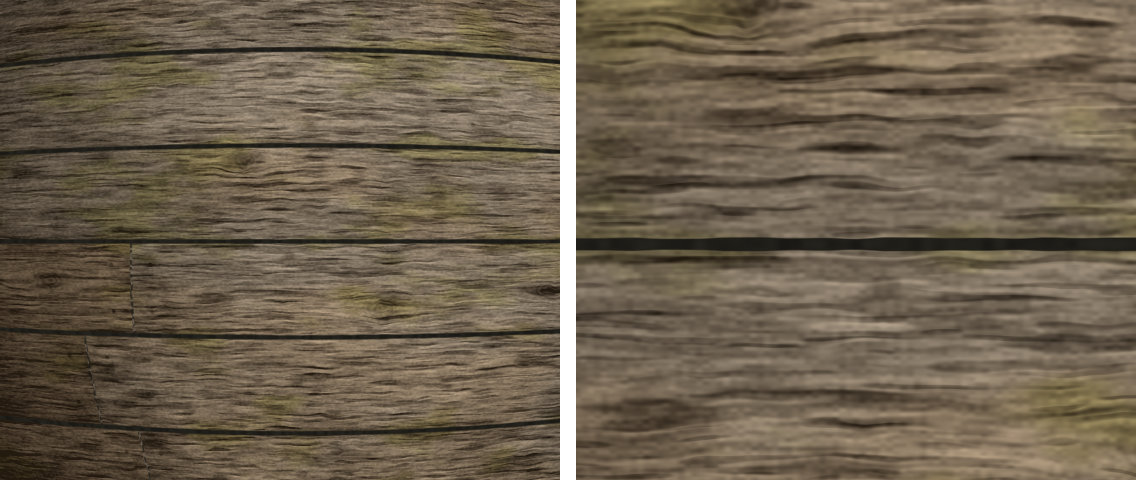
Left, the full canvas; right, a detail of the centre.
This texture is drawn by a Shadertoy shader. Its source:

```glsl
// Weathered wooden planks bowed by a barrel lens: six rows split by dark seams,
// with a few butt joints, nails and knots. Stretched value noise makes the
// grain, whose height difference gives relief; soft noise adds stains and moss.

const vec3 DARK_WOOD  = vec3(0.20, 0.165, 0.125);
const vec3 LIGHT_WOOD = vec3(0.65, 0.59, 0.51);
const vec3 SEAM_COLOR = vec3(0.12, 0.115, 0.095);
const vec3 MOSS_TINT  = vec3(0.95, 0.97, 0.80);
const vec3 BROWN_TINT = vec3(1.03, 0.98, 0.91);
const float ROW_HEIGHT  = 0.2;     // all lengths are in canvas heights
const float ROW_ORIGIN  = 0.497;   // height of the straight middle seam
const float ROW_BOW     = 0.075;
const float JOINT_BOW   = 0.75;
const float SEAM_HALF   = 0.0042;
const float JOINT_HALF  = 0.0008;
const float NAIL_RADIUS = 0.0045;
const float NAIL_OFFSET = 0.035;
const vec2  KNOT_RADII  = vec2(0.034, 0.021);
const int   KNOT_COUNT  = 4;

float hash(vec2 p) {
    vec3 q = fract(p.xyx * 0.1031);
    q += dot(q, q.yzx + 33.33);
    return fract((q.x + q.y) * q.z);
}

float noise(vec2 p) {
    vec2 i = floor(p), f = fract(p);
    f = f * f * (3.0 - 2.0 * f);
    return mix(mix(hash(i), hash(i + vec2(1, 0)), f.x),
               mix(hash(i + vec2(0, 1)), hash(i + vec2(1, 1)), f.x), f.y);
}

float fbm(vec2 p) {
    float sum = 0.0, amp = 0.5;
    for (int i = 0; i < 4; i++) {
        sum += amp * noise(p);
        p = p * 2.03 + 17.3;
        amp *= 0.5;
    }
    return sum / 0.9375;
}

// Fine fibres with thin dark splits, centred near zero
float grain(vec2 p) {
    p.y += 0.012 * (fbm(p * vec2(6.0, 14.0)) - 0.5) + 0.0035 * noise(p * vec2(36.0, 50.0));
    float fibres = 0.20 * noise(p * vec2(6.0, 75.0)) + 0.42 * noise(p * vec2(13.0, 165.0))
                 + 0.34 * noise(p * vec2(45.0, 270.0)) - 0.48;
    float splits = smoothstep(0.56, 0.86, noise(p * vec2(13.0, 150.0) + 41.0))
                 + 0.7 * smoothstep(0.60, 0.85, noise(p * vec2(24.0, 215.0) + 83.0));
    return fibres - 0.36 * splits + 0.11;
}

// Butt joint position along a row; row 1 only carries nails there
float jointAt(float row) {
    return row > -0.5 ? 0.395 : row > -1.5 ? -0.267 : row > -2.5 ? -0.358 : -0.285;
}

void mainImage(out vec4 fragColor, in vec2 fragCoord) {
    vec2 uv = fragCoord / iResolution.xy;
    float aspect = iResolution.x / iResolution.y;
    float aa = 0.8 / iResolution.y;

    // Lens-bent plank coordinates
    float bowX = (uv.x - 0.53) / 0.5, bowY = uv.y - 0.5;
    float u = (uv.x - 0.5) / (1.0 - JOINT_BOW * bowY * bowY);
    float v = (uv.y - ROW_ORIGIN) / (ROW_HEIGHT * (1.0 - ROW_BOW * bowX * bowX));
    float row = floor(v), f = v - row;
    float fromJoint = u - jointAt(row);
    float hasJoint = 1.0 - step(-0.5, row);
    float leftPiece = hasJoint * step(fromJoint, 0.0);
    vec2 p = vec2(u * aspect, v * ROW_HEIGHT);

    // Knots push the grain aside and darken it with faint rings
    vec2 g = p;
    float knotShade = 0.0;
    for (int i = 0; i < KNOT_COUNT; i++) {
        float n = float(i), upper = i == 1 ? 1.0 : 0.0;
        vec2 center = vec2(-0.415 + 0.3 * n + 0.055 * upper,
                           -0.43 - 0.3 * fract(0.45 * n) + 1.4 * upper);
        vec2 d = p - center * vec2(aspect, ROW_HEIGHT);
        float r = length(d / KNOT_RADII) + 0.4 * (noise(p * 80.0) - 0.5);
        float near = 1.0 - step(0.5, abs(row - floor(center.y)));
        g.y -= near * d.y * 0.6 * exp(-0.5 * r * r);
        float rings = 0.6 + 0.4 * sin(r * 17.0);
        knotShade += near * (0.22 * rings * exp(-pow(r, 4.0)) + 0.13 * exp(-r * r * 0.8));
    }

    // Tone: grain, relief, lighting and stains
    g += vec2(row * 7.31 + leftPiece * 3.7, row * 1.93 + leftPiece * 0.61) + 20.0;
    float fibre = grain(g);
    float relief = fibre - grain(g + vec2(-0.001, 0.0025));
    float light = mix(0.24, 0.63, smoothstep(-0.1, 0.62, uv.x))
                - 0.10 * (1.0 - smoothstep(0.0, 0.7, uv.y))
                - 0.15 * smoothstep(0.42, 0.72, length(uv - vec2(0.52, 0.55)));
    float stain = fbm(g * vec2(5.0, 11.0) + 5.0) - 0.5;
    float jointStain = hasJoint * exp(-pow((fromJoint - 0.035) / 0.05, 2.0))
                     * smoothstep(0.4, 0.7, fbm(p * vec2(18.0, 28.0)));
    float pieceTone = 0.08 * (hash(vec2(row + 11.0, leftPiece)) - 0.5) - 0.03 * leftPiece;
    float contrast = mix(0.65, 1.0, smoothstep(0.0, 0.5, uv.x));
    float tone = light + pieceTone + contrast * (0.80 * fibre + 0.26 * relief) + 0.30 * stain
               + 0.20 * (noise(p * vec2(210.0, 330.0)) - 0.5)
               - knotShade - 0.22 * jointStain;

    // Plank edges: soft shadow and a worn rim on top
    float edge = min(f, 1.0 - f) * ROW_HEIGHT;
    tone -= 0.22 * exp(-edge / 0.006);
    tone += 0.10 * step(0.5, f) * exp(-pow((edge - 0.008) / 0.002, 2.0));

    // Nails in pairs on both sides of a joint
    float nailRow = max(hasJoint, 1.0 - step(0.5, abs(row - 1.0)));
    vec2 nail = vec2((abs(fromJoint) - NAIL_OFFSET) * aspect, (abs(f - 0.5) - 0.25) * ROW_HEIGHT);
    tone -= 0.25 * nailRow * (1.0 - smoothstep(NAIL_RADIUS - 0.002, NAIL_RADIUS + aa, length(nail)));

    // Colour: wood ramp, brown or grey pieces, faint patchy moss
    vec3 color = mix(DARK_WOOD, LIGHT_WOOD, clamp(tone, -0.14, 1.1));
    float brown = max(leftPiece, 0.7 * smoothstep(0.4, 0.65, fbm(p * vec2(2.5, 6.0) + 9.0)));
    color *= mix(vec3(1.0), BROWN_TINT, brown);
    float moss = smoothstep(0.56, 0.76, fbm(p * vec2(6.0, 15.0) + 31.0) + 0.10 * exp(-edge / 0.02));
    color *= mix(vec3(1.0), MOSS_TINT, moss);

    // Joints with pale crumbs, then the seams
    float jointLine = hasJoint * (1.0 - smoothstep(JOINT_HALF, JOINT_HALF + 2.0 * aa,
                      abs(fromJoint * aspect + 0.004 * (noise(p * 45.0) - 0.5))));
    vec3 jointColor = mix(SEAM_COLOR, LIGHT_WOOD * 0.65, smoothstep(0.3, 0.8, noise(p * 190.0)));
    color = mix(color, jointColor, 0.7 * jointLine);
    float seamHalf = SEAM_HALF + 0.0012 * (noise(p * vec2(45.0, 4.0)) - 0.5);
    color = mix(SEAM_COLOR * (0.8 + 0.4 * noise(p * 120.0)), color,
                smoothstep(seamHalf - aa, seamHalf + 1.5 * aa, edge));
    fragColor = vec4(color, 1.0);
}
```
